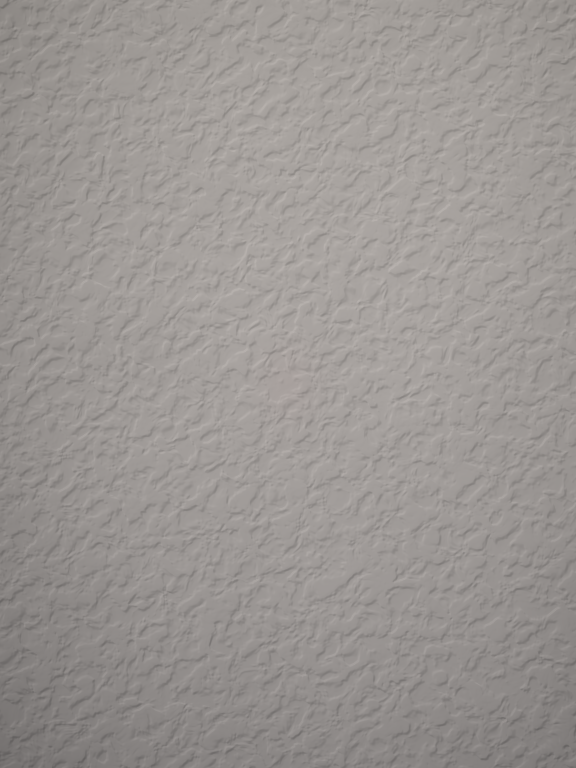
A WebGL 2 fragment shader for this texture:

```glsl
#version 300 es
precision highp float;
// Painted plaster wall: small flattened bumps with thin shadowed edges under soft raking light.

#define BUMP_SCALE 66.0
#define PLATEAU_LOW 0.30
#define PLATEAU_HIGH 0.60
#define SLOPE_STEP 0.0028
#define SHADOW_DEPTH 0.22
#define HIGHLIGHT 0.095
#define PEAK_LIGHT 0.667
#define FALLOFF 0.27
#define LIGHT_CENTER vec2(0.56, 0.68)
#define LIGHT_DIR vec2(-0.60, 0.80)
#define PAINT_TINT vec3(1.0, 0.970, 0.951)

uniform vec2 u_resolution;
out vec4 fragColor;

float hash(vec2 p) {
  return fract(sin(dot(p, vec2(127.1, 311.7))) * 43758.5453);
}

float valueNoise(vec2 p) {
  vec2 cell = floor(p);
  vec2 f = fract(p);
  f = f * f * (3.0 - 2.0 * f);
  float low = mix(hash(cell), hash(cell + vec2(1.0, 0.0)), f.x);
  float high = mix(hash(cell + vec2(0.0, 1.0)), hash(cell + vec2(1.0, 1.0)), f.x);
  return mix(low, high, f.y);
}

float fbm(vec2 p) {
  const mat2 turn = mat2(0.80, 0.60, -0.60, 0.80);
  float sum = 0.0;
  float amplitude = 0.56;
  for (int octave = 0; octave < 3; octave++) {
    sum += amplitude * valueNoise(p);
    p = turn * p * 1.87 + 17.3;
    amplitude *= 0.46;
  }
  return sum;
}

// Plaster height: warped noise pressed flat into plateaus, plus gentle swells.
float plasterHeight(vec2 p) {
  vec2 along = vec2(0.80, 0.60);
  vec2 across = vec2(-0.60, 0.80);
  vec2 q = vec2(dot(p, along) * 0.88, dot(p, across)) * BUMP_SCALE;
  vec2 warp = vec2(valueNoise(q * 0.6 + 5.2), valueNoise(q * 0.6 + 41.8));
  q += 0.8 * (warp - 0.5);
  float rough = fbm(q);
  float plateau = smoothstep(PLATEAU_LOW, PLATEAU_HIGH, rough);
  return 0.75 * plateau + 0.5 * rough + 0.3 * valueNoise(q * 0.45 + 9.0);
}

void main() {
  vec2 uv = gl_FragCoord.xy / u_resolution;
  vec2 p = gl_FragCoord.xy / u_resolution.x;

  // Room light fading toward the edges, with faint uneven patches
  vec2 fromCenter = uv - LIGHT_CENTER;
  float light = PEAK_LIGHT - FALLOFF * dot(fromCenter, fromCenter);
  light += 0.012 * (valueNoise(p * 7.0) - 0.5);

  // Slope facing the light: broad highlights, deeper shadows
  vec2 offset = 0.5 * SLOPE_STEP * LIGHT_DIR;
  float slope = plasterHeight(p - offset) - plasterHeight(p + offset);
  float lit = HIGHLIGHT * max(slope, 0.0);
  float shade = SHADOW_DEPTH * max(-slope, 0.0);
  light += min(lit, 0.05) - 0.16 * (1.0 - exp(-shade / 0.16));

  // Warm paint, slightly cooler low down, with a faint rosy patch mid-wall
  vec3 color = light * PAINT_TINT;
  color.b += 0.008 * (0.5 - uv.y);
  float rosy = exp(-350.0 * dot(uv - 0.5, uv - 0.5));
  color += rosy * vec3(0.006, -0.003, -0.002);

  fragColor = vec4(clamp(color, 0.0, 1.0), 1.0);
}
```
